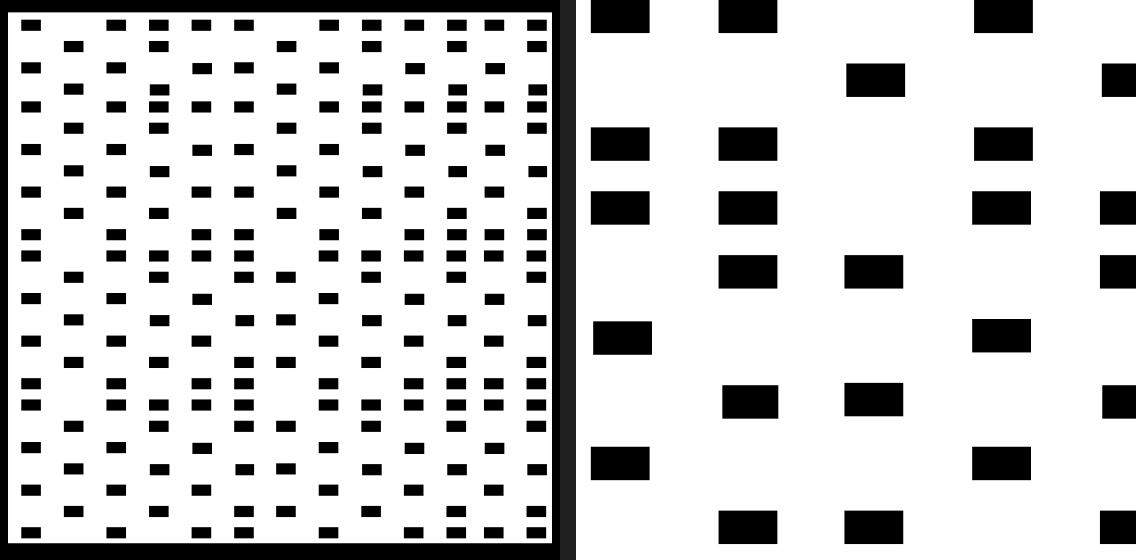
Left: the whole. Right: its middle third, enlarged.
A three.js fragment shader for this pattern:

```glsl
// Black bricks on a white panel inside a black frame, 13 columns by 25 rows.
// Two interleaved column sets alternate by row in blocks of seven rows; the
// grid tightens once on each axis, and some bricks sit slightly out of place.
varying vec2 vUv;

const vec2 PITCH = vec2(0.07604, 0.03802);
const vec2 FIRST = vec2(0.0555, 0.0451);   // centre of the top left brick
const vec2 HALF_BRICK = vec2(0.0175, 0.00995);
const vec2 SEAM = vec2(0.849, 0.1745);     // where the grid tightens
const vec2 SEAM_CUT = vec2(0.0091, 0.0062);
const float NUDGE = 0.0014;
const vec3 INK = vec3(0.0);
const vec3 PAPER = vec3(1.0);

// Antialiased coverage of an axis-aligned box
float boxCover(vec2 p, vec2 lo, vec2 hi, vec2 soft) {
  vec2 inside = clamp(min(p - lo, hi - p) / soft + 0.5, 0.0, 1.0);
  return inside.x * inside.y;
}

// Position of a row inside its block; the first block is cut to four rows
int blockPhase(int row) {
  return row < 4 ? row : int(mod(float(row) - 4.0 + 0.5, 7.0));
}

bool isOdd(int n) {
  return mod(float(n) + 0.5, 2.0) > 1.0;
}

// Whether a grid cell holds a brick
bool hasBrick(int col, int row, int phase) {
  bool oddRow = isOdd(phase);
  bool blockEdge = phase == 0 || phase == 6;
  if (col == 5) return row < 11 ? !oddRow : (oddRow || blockEdge);

  // The column sets swap parity past the middle column
  bool oddSet = isOdd(col) != (col > 5);
  bool regular = oddSet == oddRow;
  bool openingExtra = phase == 0 && col != 1 && col != 6;
  bool closingExtra = phase == 6 && col >= 10;
  return regular || openingExtra || closingExtra;
}

// Small misplacement of a brick, measured right and down
vec2 brickOffset(int col, int row, int phase) {
  bool loose = col == 3 || col == 4 || col >= 8 || (col == 5 && phase == 3);
  vec2 offset = vec2(0.0);
  if (loose && (phase == 2 || phase == 3)) offset += NUDGE;
  if (col > 5 && row > 10) offset.x -= 0.8 * NUDGE;
  return offset;
}

// Some loose bricks are trimmed at both ends
float brickTrim(int col, int row, int phase) {
  bool trimmed = col == 5 || (col >= 10 && row < 20);
  return phase == 3 && trimmed ? 0.6 * NUDGE : 0.0;
}

float brickCover(vec2 p, vec2 soft) {
  vec2 q = p + SEAM_CUT * step(SEAM, p);
  vec2 cell = floor((q - FIRST) / PITCH + 0.5);
  int col = int(cell.x);
  int row = int(cell.y);
  int phase = blockPhase(row);
  if (!hasBrick(col, row, phase)) return 0.0;

  vec2 centre = FIRST + cell * PITCH + brickOffset(col, row, phase);
  vec2 halfSize = HALF_BRICK - vec2(brickTrim(col, row, phase), 0.0);
  return boxCover(q, centre - halfSize, centre + halfSize, soft);
}

void main() {
  vec2 p = vec2(vUv.x, 1.0 - vUv.y);   // rows count from the top
  vec2 soft = max(fwidth(vUv), vec2(0.00001));

  float panel = boxCover(p, vec2(0.0143, 0.0221), vec2(0.9857, 0.9701), soft);
  float paper = panel * (1.0 - brickCover(p, soft));
  gl_FragColor = vec4(mix(INK, PAPER, paper), 1.0);
}
```
